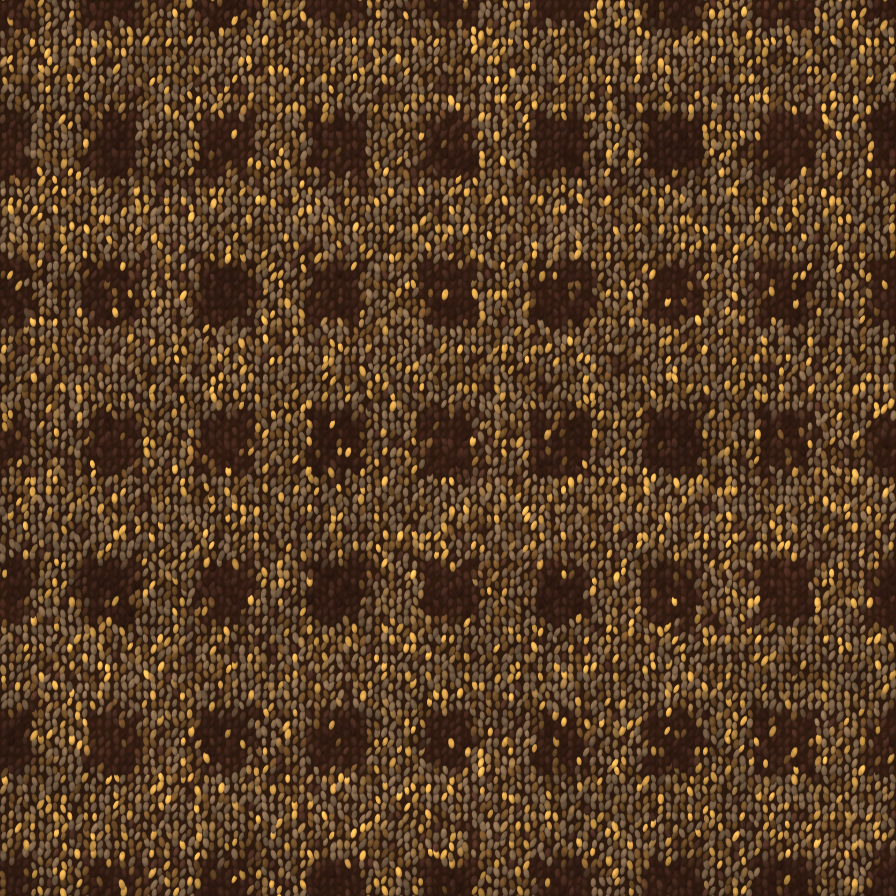
Reproduce this texture procedurally as a Shadertoy shader.

```glsl
// Woven carpet: an 8 by 6 grid of dark squares on a gold and taupe ground.
// Jittered, tilted oval stitches overlap over a dark backing; each stitch
// takes its yarn from the square grid, with ragged edges and stray threads.

const vec2 REPEATS = vec2(8.0, 6.0);
const vec2 STITCHES = vec2(120.0, 96.0);
const vec2 SQUARE_HALF = vec2(0.25, 0.205);   // in units of one repeat
const vec2 GRID_SHIFT = vec2(0.01, 0.035);

const vec3 BACKING = vec3(0.18, 0.10, 0.055);
const vec3 DARK    = vec3(0.19, 0.10, 0.07);
const vec3 UMBER   = vec3(0.31, 0.19, 0.14);
const vec3 OCHRE   = vec3(0.43, 0.30, 0.16);
const vec3 TAUPE   = vec3(0.48, 0.38, 0.28);
const vec3 TAN     = vec3(0.58, 0.44, 0.26);
const vec3 GOLD    = vec3(0.84, 0.63, 0.30);

float hash(vec2 p) {
    return fract(sin(dot(p, vec2(127.1, 311.7))) * 43758.5);
}

float valueNoise(vec2 p) {
    vec2 i = floor(p), f = fract(p);
    f = f * f * (3.0 - 2.0 * f);
    return mix(mix(hash(i), hash(i + vec2(1, 0)), f.x),
               mix(hash(i + vec2(0, 1)), hash(i + vec2(1, 1)), f.x), f.y);
}

// 1 inside a dark square, 0 on the ground; uv is the stitch centre
float squareMask(vec2 uv, float ragged) {
    vec2 q = uv * REPEATS - GRID_SHIFT;
    vec2 id = floor(q + 0.5);
    float grow = 0.03 * (hash(id + 7.3) - 0.5);
    vec2 d = abs(q - id) - SQUARE_HALF - grow;
    float edge = max(d.x, d.y * REPEATS.x / REPEATS.y);
    return 1.0 - smoothstep(-0.03, 0.03, edge + 0.12 * (ragged - 0.5));
}

vec3 groundYarn(float pick) {
    if (pick < 0.42) return TAUPE;
    if (pick < 0.64) return OCHRE;
    if (pick < 0.79) return TAN;
    if (pick < 0.95) return GOLD;
    return UMBER;
}

vec3 squareYarn(float pick, float wear) {
    if (pick > 1.0 - 0.4 * wear) return GOLD;
    if (pick > 1.0 - wear) return OCHRE;
    return mix(DARK, UMBER, pick * 0.8);
}

// Yarn colour of one stitch, with wear differing from square to square
vec3 stitchColor(vec2 id, vec2 uv) {
    float inside = squareMask(uv, hash(id + 21.7));
    float wear = mix(0.04, 0.17, hash(floor(uv * REPEATS - GRID_SHIFT + 0.5) + 3.1));
    float pick = hash(id + 53.9);
    vec3 yarn = mix(groundYarn(pick), squareYarn(pick, wear), inside);
    return yarn * mix(0.85, 1.15, hash(id + 11.4));
}

// Lays one oval stitch over the colour beneath it
vec3 layStitch(vec3 under, vec2 d, float tilt, vec2 radius, vec3 yarn) {
    d.x -= tilt * d.y;
    vec2 q = d / radius;
    float r = length(q);
    float light = 1.06 - 0.28 * r * r + 0.16 * q.y - 0.10 * q.x;
    return mix(under, yarn * light, 1.0 - smoothstep(0.68, 1.08, r));
}

vec3 carpet(vec2 uv) {
    vec2 p = uv * STITCHES;
    vec2 cell = floor(p);
    vec3 color = BACKING;
    for (int y = -1; y <= 1; y++) {
        for (int x = -1; x <= 1; x++) {
            vec2 id = cell + vec2(x, y);
            vec2 jitter = vec2(hash(id), hash(id + 31.3)) - 0.5;
            float stagger = 0.25 * (mod(id.x, 2.0) - 0.5);
            vec2 centre = id + 0.5 + jitter * vec2(0.36, 0.4) + vec2(0.0, stagger);
            vec2 radius = vec2(0.45, 0.62) * mix(0.8, 1.1, hash(id + 17.9));
            float tilt = 0.9 * (hash(id + 41.2) - 0.4);
            vec3 yarn = stitchColor(id, centre / STITCHES);
            color = layStitch(color, p - centre, tilt, radius, yarn);
        }
    }
    return color;
}

void mainImage(out vec4 fragColor, in vec2 fragCoord) {
    vec2 uv = fragCoord / iResolution.xy;
    vec3 color = carpet(uv);
    // Soft uneven pile and fine fibre grain
    color *= 0.93 + 0.14 * valueNoise(uv * vec2(11.0, 16.0));
    color *= 0.90 + 0.20 * valueNoise(uv * vec2(330.0, 230.0));
    fragColor = vec4(color, 1.0);
}
```
